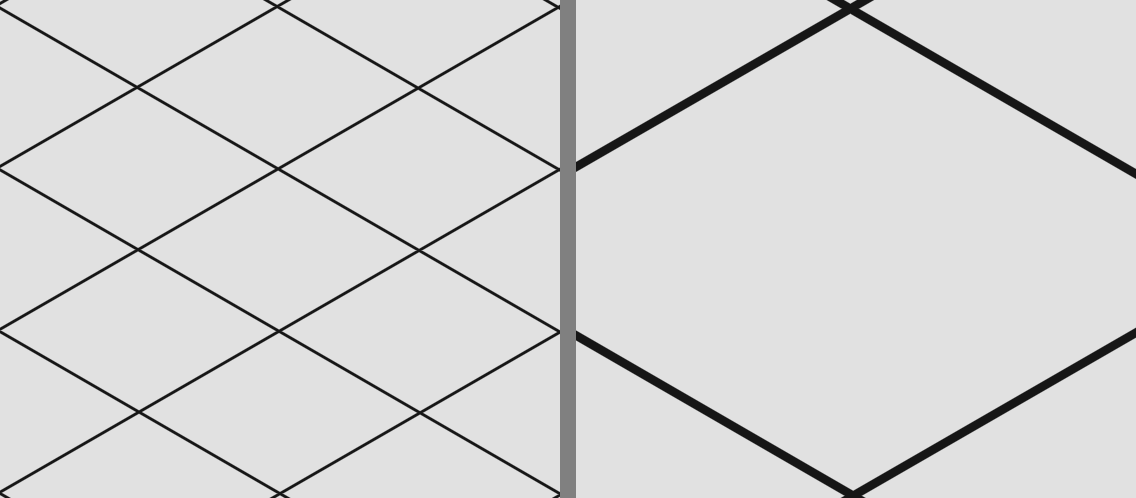
Left: the whole. Right: its middle third, enlarged.
Give the GLSL for this pattern, as a WebGL 2 fragment shader.

```glsl
#version 300 es
precision highp float;

uniform vec2 u_resolution;
out vec4 fragColor;

// Distance to the nearest of a family of parallel lines: y + slope * x = offset + k * spacing
float lineDistance(vec2 p, float slope, float offset, float spacing) {
    float cell = fract((p.y + slope * p.x - offset) / spacing + 0.5) - 0.5;
    return abs(cell) * spacing / length(vec2(slope, 1.0));
}

void main() {
    // Canvas heights, measured down from the top left corner
    vec2 p = gl_FragCoord.xy / u_resolution.y;
    p.y = 1.0 - p.y;
    float pixel = 1.0 / u_resolution.y;

    // Two crossing line families form the rhombus lattice
    float falling = lineDistance(p, -0.5785, 0.0161, 0.3249);
    float rising = lineDistance(p, 0.5768, 0.6613, 0.3271);
    float edge = min(falling, rising) - 0.0029;

    // Thin dark lines on a flat pale ground
    vec3 ground = vec3(0.882);
    vec3 ink = vec3(0.085);
    float coverage = 1.0 - smoothstep(-0.75 * pixel, 0.75 * pixel, edge);
    fragColor = vec4(mix(ground, ink, coverage), 1.0);
}
```
